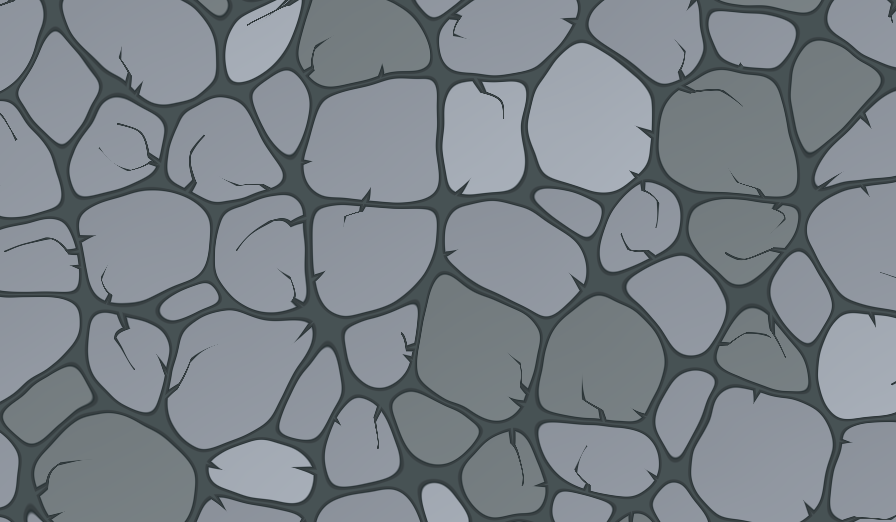
A WebGL 1 fragment shader for this texture:

```glsl
precision highp float;
// Cartoon stone wall: rounded blocks and pebbles with cracks, set in dark mortar.
uniform vec2 u_resolution;

const float BLOCK = 0.213;               // block size in canvas heights
const vec2 GRID = vec2(1.14, 0.94);      // block proportions
const float HALF_GAP = 0.03;
const float ROUNDING = 0.065;
const float PEBBLE_CHANCE = 0.42;
const float TAU = 6.2831853;

const vec3 STONE_MID = vec3(0.56, 0.585, 0.622);
const vec3 STONE_GREY = vec3(0.46, 0.492, 0.505);
const vec3 STONE_LIGHT = vec3(0.642, 0.67, 0.708);
const vec3 MORTAR = vec3(0.28, 0.32, 0.33);
const vec3 MORTAR_SHADE = vec3(0.22, 0.25, 0.26);
const vec3 OUTLINE = vec3(0.15, 0.19, 0.20);

float hash(vec2 p, float seed) {
  vec3 q = fract(vec3(p.xyx + seed * 7.31) * vec3(0.1031, 0.1130, 0.0973));
  q += dot(q, q.yzx + 33.33);
  return fract((q.x + q.y) * q.z);
}

float noise(vec2 p, float seed) {
  vec2 i = floor(p), f = fract(p);
  f = f * f * (3.0 - 2.0 * f);
  float low = mix(hash(i, seed), hash(i + vec2(1.0, 0.0), seed), f.x);
  float high = mix(hash(i + vec2(0.0, 1.0), seed), hash(i + 1.0, seed), f.x);
  return mix(low, high, f.y) - 0.5;
}

vec2 wobble(vec2 p, float scale, float amount) {
  return amount * vec2(noise(p * scale, 3.0), noise(p * scale, 4.0));
}

// Centre (xy) and weight (z); whole ids are blocks, half ids are pebbles.
vec3 stoneSite(vec2 id, float pebble) {
  vec2 jitter = vec2(hash(id, 1.0), hash(id, 2.0)) - 0.5;
  vec2 centre = (id + 0.5 + jitter * mix(0.48, 0.25, pebble)) * GRID;
  float size = hash(id, 5.0);
  float weight = mix(-0.14, 0.25, size);
  float pebbleWeight = hash(id, 6.0) < PEBBLE_CHANCE ? mix(-0.13, 0.04, size) : -20.0;
  return vec3(centre, mix(weight, pebbleWeight, pebble));
}

float power(vec2 p, vec3 site) {
  vec2 r = p - site.xy;
  return dot(r, r) - site.z;
}

// Id (xy) and pebble flag (z) of the stone that owns p.
vec3 findStone(vec2 p) {
  vec2 base = floor(p / GRID);
  float best = 100.0;
  vec3 owner = vec3(0.0);
  for (int y = -2; y <= 2; y++)
  for (int x = -2; x <= 2; x++)
  for (int k = 0; k < 2; k++) {
    float pebble = float(k);
    vec2 id = base + vec2(float(x), float(y)) + 0.5 * pebble;
    float d = power(p, stoneSite(id, pebble));
    if (d < best) { best = d; owner = vec3(id, pebble); }
  }
  return owner;
}

// Distance to the cell border, with corners rounded by a soft minimum.
float borderDistance(vec2 p, vec3 site) {
  vec2 base = floor(p / GRID);
  float own = power(p, site), sum = 0.0;
  for (int y = -2; y <= 2; y++)
  for (int x = -2; x <= 2; x++)
  for (int k = 0; k < 2; k++) {
    float pebble = float(k);
    vec3 other = stoneSite(base + vec2(float(x), float(y)) + 0.5 * pebble, pebble);
    float span = length(other.xy - site.xy);
    if (span > 0.001) sum += exp((own - power(p, other)) / (2.0 * span * ROUNDING));
  }
  return -ROUNDING * log(max(sum, 1e-9));
}

// Tapering crack that runs inward from the rim, some with a sideways kink.
float crackDistance(vec2 local, float depth, vec2 id, float seed, float size) {
  float angle = TAU * hash(id, seed);
  vec2 dir = vec2(cos(angle), sin(angle));
  if (dot(local, dir) < 0.0) return 1.0;
  float kinked = step(0.5, hash(id, seed + 1.0));
  float reach = size * mix(0.13, 0.29, kinked) * mix(0.7, 1.1, hash(id, seed + 2.0));
  float side = sign(hash(id, seed + 3.0) - 0.5);
  float t = depth / reach;
  float path = side * (0.3 * depth + kinked * 0.13 * clamp((t - 0.3) * 3.5, 0.0, 1.0));
  float across = dot(local, vec2(-dir.y, dir.x)) - path;
  return abs(across) - size * 0.034 * (1.0 - t);
}

vec3 stoneColor(vec2 id, vec2 local) {
  float pick = hash(id, 11.0);
  vec3 tone = pick < 0.56 ? STONE_MID : (pick < 0.83 ? STONE_GREY : STONE_LIGHT);
  return tone * (1.0 + 0.05 * clamp(dot(local, vec2(0.5, -0.8)), -0.6, 0.6));
}

vec3 mortarColor(float depth, float blur) {
  vec3 color = mix(OUTLINE, MORTAR_SHADE, smoothstep(0.008 - blur, 0.008 + blur, depth));
  return mix(color, MORTAR, smoothstep(0.024 - blur, 0.024 + blur, depth));
}

void main() {
  vec2 p = gl_FragCoord.xy / (u_resolution.y * BLOCK) + vec2(20.0, 30.0);
  float blur = 0.7 / (u_resolution.y * BLOCK);
  p += wobble(p, 1.7, 0.16) + wobble(p, 4.5, 0.035);

  vec3 owner = findStone(p);
  vec3 site = stoneSite(owner.xy, owner.z);
  vec2 local = p - site.xy;
  float depth = borderDistance(p, site) - HALF_GAP;

  // Cracks cut into the stone; pebbles stay whole.
  float d = depth;
  if (owner.z < 0.5) {
    d = min(d, crackDistance(local, depth, owner.xy, 20.0, 1.0));
    d = min(d, crackDistance(local, depth, owner.xy, 30.0, 0.75));
  }
  vec3 color = mix(mortarColor(-d, blur), stoneColor(owner.xy, local), smoothstep(-blur, blur, d));
  gl_FragColor = vec4(color, 1.0);
}
```
